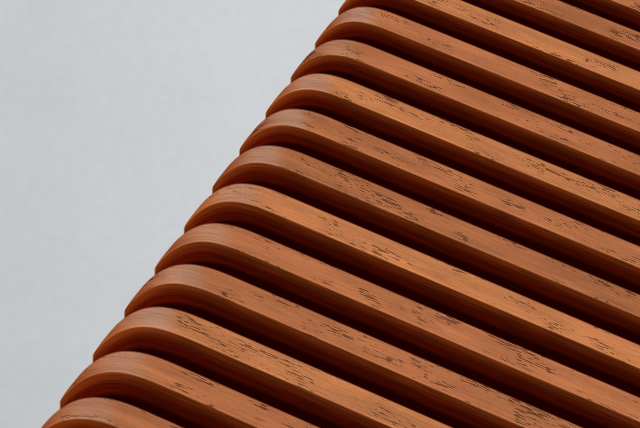
A WebGL 1 fragment shader for this pattern:

```glsl
precision highp float;
// A row of round-ended wooden slats receding diagonally over a pale grey floor.
// Each slat is one bent profile curve swept along the row direction; slats are
// painted back to front, shrinking by a constant ratio, with noise for the grain.

uniform vec2 u_resolution;

#define FIRST_TIP vec2(0.1406, 0.0625)  // tip of slat 0, in canvas heights
#define ROW_STEP vec2(0.0766, 0.1074)   // from slat 0 to slat 1
#define SHRINK 0.963                    // size ratio of neighbouring slats
#define THICKNESS 0.455                 // slat thickness, in row steps
#define BEND_RISE 1.31                  // height of the rounded end
#define BEND_LENGTH 2.45                // length of the rounded end
#define SHADE_DEPTH 0.72                // visible depth below the top face
#define WOOD vec3(0.67, 0.42, 0.275)
#define SHEEN vec3(0.69, 0.53, 0.46)
#define SIDE_LIT vec3(0.35, 0.145, 0.04)
#define SIDE_DIM vec3(0.22, 0.035, 0.005)
#define GAP_DARK vec3(0.115, 0.004, 0.0)

float hash(vec2 p) {
  p = fract(p * vec2(0.1031, 0.1137));
  p += dot(p, p.yx + 33.33);
  return fract((p.x + p.y) * p.x * 17.3 + p.y * 7.1);
}

float noise(vec2 p) {
  vec2 cell = floor(p), f = fract(p);
  f = f * f * (3.0 - 2.0 * f);
  return mix(mix(hash(cell), hash(cell + vec2(1.0, 0.0)), f.x),
             mix(hash(cell + vec2(0.0, 1.0)), hash(cell + vec2(1.0, 1.0)), f.x), f.y);
}

// Height of the front edge: a falling line that curls down to the tip at x = 0.
float profile(float x, float slope) {
  float curl = pow(max(1.0 - max(x, 0.0) / BEND_LENGTH, 0.0001), 3.2);
  return BEND_RISE * (1.0 - curl) - slope * x;
}

// Height of the back edge: the same profile moved by the slat thickness.
float backEdge(float x, float slope, vec2 sweep) {
  float hull = sweep.y * pow(clamp(x / sweep.x, 0.0001, 1.0), 0.85);
  float moved = profile(x - sweep.x, slope) + sweep.y;
  return x < sweep.x ? max(hull, profile(x, slope)) : moved;
}

vec3 floorColor(vec2 p) {
  float light = 0.79 + 0.035 * smoothstep(0.0, 0.7, p.x) - 0.02 * (1.0 - p.y) * (1.0 - p.x);
  light += 0.012 * (noise(p * 9.0) - 0.5) + 0.012 * (noise(p * 70.0) - 0.5);
  return light * vec3(0.985, 1.0, 1.008);
}

// x runs along the slat, across runs from the front edge towards the back edge.
vec3 topColor(float x, float across, float index) {
  vec2 seed = vec2(index * 13.7 + 40.0, index * 29.3 + 60.0);
  float golden = 0.5 + 0.5 * cos(2.1 * (index - 7.0));
  vec3 color = WOOD * (0.94 + 0.12 * hash(seed));
  color *= mix(vec3(0.98, 0.95, 0.94), vec3(1.06, 1.07, 1.03), golden);

  // Broad figure, fine streaks and short dark pores.
  float figure = noise(vec2(x * 0.8, across * 5.0) + seed);
  float streaks = noise(vec2(x * 2.2, across * 38.0 + figure * 3.0) + seed);
  float fibres = noise(vec2(x * 11.0, across * 75.0) + seed);
  color *= 0.86 + 0.14 * figure + 0.10 * streaks + 0.07 * fibres;
  float pores = noise(vec2(x * 7.0, across * 48.0) + seed * 1.7);
  pores *= noise(vec2(x * 1.6, across * 6.0) + seed * 2.3);
  color *= 1.0 - 0.35 * smoothstep(0.42, 0.68, pores);

  // Polished bend: red shade at the tip and a pale reflection above it.
  float tipShade = 1.0 - smoothstep(0.25, 1.25, x);
  color *= mix(vec3(1.0), vec3(0.80, 0.68, 0.62), tipShade);
  float sheen = smoothstep(0.35, 1.3, x) * (1.0 - smoothstep(1.5, 2.05, x));
  sheen *= 0.35 + 0.4 * hash(seed + 5.0);
  return mix(color, SHEEN * (0.92 + 0.14 * streaks), sheen);
}

vec3 sideColor(float x, float depth, float index) {
  float grain = noise(vec2(x * 1.8, depth * 24.0) + index * 17.0 + 30.0);
  vec3 color = mix(SIDE_LIT, SIDE_DIM, smoothstep(0.02, 0.46, depth));
  color *= 0.83 + 0.34 * grain;
  color *= 1.0 + 0.35 * (1.0 - smoothstep(0.3, 2.4, x));
  float edge = 0.62 + 0.06 * noise(vec2(x * 0.7, index * 9.0 + 20.0));
  return mix(color, GAP_DARK, smoothstep(edge - 0.1, edge + 0.08, depth));
}

void main() {
  vec2 p = gl_FragCoord.xy / u_resolution.y;
  vec3 color = floorColor(p);
  vec2 sweep = THICKNESS * vec2(ROW_STEP.x / ROW_STEP.y, 1.0);

  // Slats from the farthest to the nearest.
  for (int n = 0; n < 17; n++) {
    float index = 15.0 - float(n);
    float size = pow(SHRINK, index);
    vec2 tip = FIRST_TIP + ROW_STEP * (1.0 - size) / (1.0 - SHRINK);
    vec2 q = (p - tip) / (size * ROW_STEP.y);
    float soft = 1.0 / (u_resolution.y * size * ROW_STEP.y) + 0.006;
    float slope = 0.44 - 0.004 * index;

    float front = profile(q.x, slope);
    float back = backEdge(q.x, slope, sweep);
    float body = smoothstep(-soft, soft, back - q.y) * smoothstep(-soft, soft, q.x);
    float onTop = smoothstep(-soft, soft, q.y - front);

    vec3 top = topColor(q.x, q.y - front, index);
    float bevel = 1.0 - smoothstep(0.0, 0.045, abs(q.y - front - 0.03));
    top *= 1.0 + 0.08 * bevel;
    vec3 side = sideColor(q.x, max(front - q.y, 0.0) / SHADE_DEPTH, index);
    color = mix(color, mix(side, top, onTop), body);
  }
  gl_FragColor = vec4(color, 1.0);
}
```
